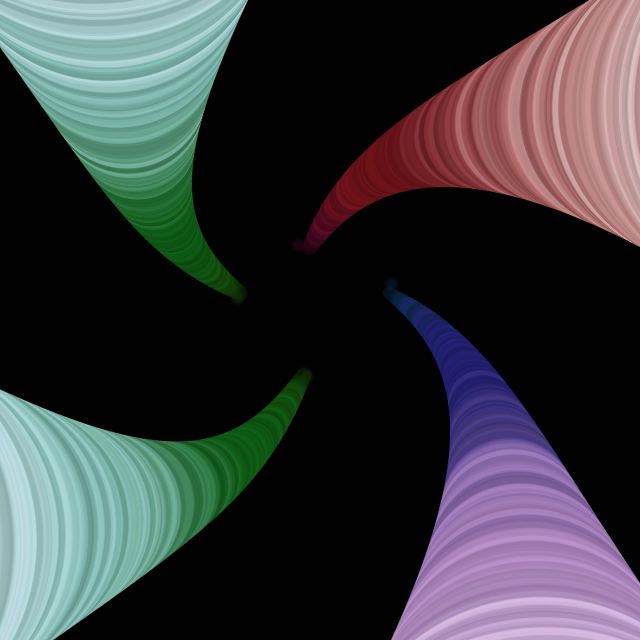
A WebGL 2 fragment shader for this background:

```glsl
#version 300 es
precision highp float;
// Four curved, banded horns flaring from the dark centre out past the canvas edges.

uniform vec2 u_resolution;
out vec4 outColor;

const int STEPS = 80;
const int REFINE_STEPS = 8;

// Cubic path of discs: xy is the disc centre, z its radius.
struct Horn { vec3 tip, bend, flare, mouth; };
struct Palette { vec3 tip, deep, body, pale; };

float hash(float n) {
    return fract(sin(n * 127.1 + 3.7) * 43758.5);
}

float gradientNoise(float x) {
    float i = floor(x), f = x - i;
    float a = (hash(i) * 2.0 - 1.0) * f;
    float b = (hash(i + 1.0) * 2.0 - 1.0) * (f - 1.0);
    return 2.0 * mix(a, b, f * f * (3.0 - 2.0 * f));
}

// Flat random bands with softened borders, from 0 to 1.
float bands(float x) {
    float i = floor(x);
    return mix(hash(i), hash(i + 1.0), smoothstep(0.65, 1.0, x - i));
}

vec3 discAt(Horn h, float t) {
    float s = 1.0 - t;
    return s * s * s * h.tip + 3.0 * s * s * t * h.bend
         + 3.0 * s * t * t * h.flare + t * t * t * h.mouth;
}

float discDistance(vec2 p, Horn h, float t) {
    vec3 disc = discAt(h, t);
    return length(p - disc.xy) - disc.z;
}

// Returns the distance to the horn and the position t of its topmost disc.
vec2 traceHorn(vec2 p, Horn h) {
    float stepSize = 1.0 / float(STEPS);
    float nearest = 1e3, top = 0.0;
    for (int i = 0; i <= STEPS; i++) {
        float t = float(i) * stepSize;
        float d = discDistance(p, h, t);
        if (d < 0.0 || d < nearest) top = t;
        nearest = min(nearest, d);
    }
    // Bisect the point where the growing discs leave p behind.
    if (nearest < 0.0) {
        float inside = top, outside = top + stepSize;
        for (int i = 0; i < REFINE_STEPS; i++) {
            float middle = 0.5 * (inside + outside);
            if (discDistance(p, h, middle) < 0.0) inside = middle;
            else outside = middle;
        }
        top = inside;
    }
    return vec2(nearest, top);
}

// Gradient along the horn, broken into fine light and dark stripes.
vec3 hornColor(float t, Palette c, float seed) {
    float wave = gradientNoise(t * 38.0 + seed);
    float broad = bands(t * 75.0 + seed * 3.0);
    float fine = bands(t * 170.0 + seed * 7.0);
    float shade = clamp(t + 0.06 * wave + 0.07 * (broad - 0.5), 0.0, 1.0);
    vec3 col = mix(c.tip, c.deep, smoothstep(0.0, 0.22, shade));
    col = mix(col, c.body, smoothstep(0.3, 0.74, shade));
    col = mix(col, c.pale, smoothstep(0.7, 1.02, shade));
    col *= 1.0 + 0.16 * (fine - 0.5) + 0.14 * (broad - 0.5);
    float streak = pow(broad, 5.0) * smoothstep(0.3, 0.9, t);
    return mix(col, c.pale * 1.04, 0.5 * streak);
}

// Lays a horn and the faint wisp at its tip over the background.
vec3 drawHorn(vec3 base, vec2 p, Horn h, Palette c, vec2 wisp, float seed, float pixel) {
    float haze = 1.0 - smoothstep(0.004, 0.014, length(p - wisp));
    base = mix(base, c.tip * 0.55, haze * 0.8);
    vec2 hit = traceHorn(p, h);
    float cover = 1.0 - smoothstep(-0.7 * pixel, 0.7 * pixel, hit.x);
    float fade = 0.35 + 0.65 * smoothstep(0.0, 0.06, hit.y);
    return mix(base, hornColor(hit.y, c, seed), cover * fade);
}

void main() {
    float pixel = 1.0 / min(u_resolution.x, u_resolution.y);
    vec2 p = (gl_FragCoord.xy - 0.5 * u_resolution) * pixel + 0.5;

    Palette teal = Palette(vec3(0.07, 0.24, 0.02), vec3(0.05, 0.35, 0.08),
                           vec3(0.48, 0.70, 0.67), vec3(0.74, 0.83, 0.86));
    Palette rose = Palette(vec3(0.25, 0.02, 0.14), vec3(0.41, 0.07, 0.09),
                           vec3(0.66, 0.41, 0.41), vec3(0.84, 0.77, 0.77));
    Palette violet = Palette(vec3(0.03, 0.16, 0.27), vec3(0.13, 0.12, 0.43),
                             vec3(0.64, 0.48, 0.71), vec3(0.83, 0.73, 0.86));

    Horn upperLeft = Horn(vec3(0.375, 0.542, 0.012), vec3(0.189, 0.659, 0.046),
                          vec3(0.193, 0.818, 0.069), vec3(0.130, 1.586, 0.501));
    Horn upperRight = Horn(vec3(0.484, 0.613, 0.012), vec3(0.596, 0.818, 0.046),
                           vec3(0.844, 0.837, 0.065), vec3(1.569, 0.837, 0.495));
    Horn lowerRight = Horn(vec3(0.608, 0.542, 0.010), vec3(0.807, 0.415, 0.039),
                           vec3(0.814, 0.199, 0.057), vec3(0.867, -0.562, 0.492));
    Horn lowerLeft = Horn(vec3(0.475, 0.414, 0.012), vec3(0.355, 0.195, 0.046),
                          vec3(0.193, 0.185, 0.070), vec3(-0.587, 0.134, 0.503));

    vec3 col = vec3(0.003);
    col = drawHorn(col, p, upperLeft, teal, vec2(0.371, 0.534), 11.0, pixel);
    col = drawHorn(col, p, upperRight, rose, vec2(0.466, 0.617), 29.0, pixel);
    col = drawHorn(col, p, lowerRight, violet, vec2(0.612, 0.556), 47.0, pixel);
    col = drawHorn(col, p, lowerLeft, teal, vec2(0.480, 0.411), 83.0, pixel);
    outColor = vec4(col, 1.0);
}
```
